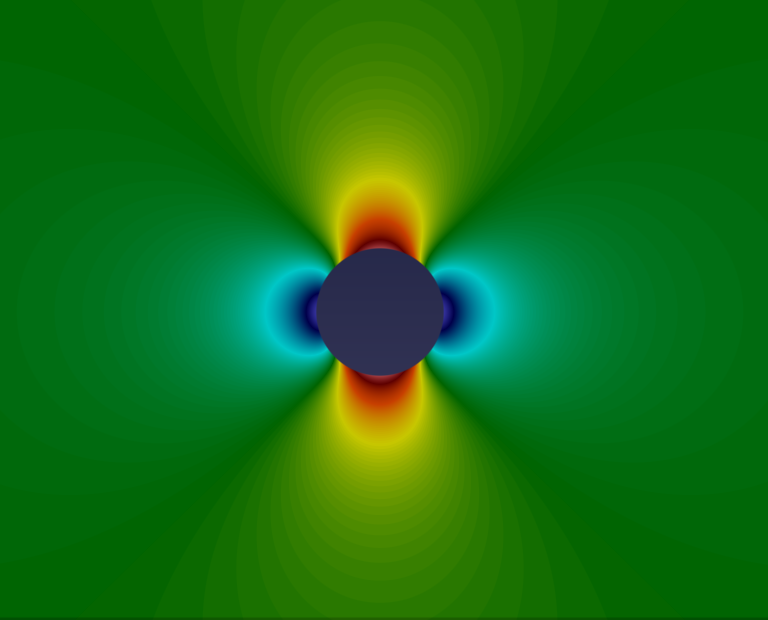
This background is drawn by a Shadertoy shader. Its source:

```glsl
// A round cylinder in a four-lobed field: blue lobes at the sides, red ones above and below.
// The field is an inverse-square cos(2a) term with a near-surface correction,
// cut into fine contour bands and coloured by a diverging rainbow ramp.

// Warm half of the ramp: green, yellow, orange, dark red, rose
vec3 warmRamp(float v) {
    vec3 c = mix(vec3(0.0, 0.39, 0.0), vec3(0.78, 0.78, 0.0), clamp(v / 0.208, 0.0, 1.0));
    c = mix(c, vec3(0.78, 0.25, 0.0), clamp((v - 0.208) / 0.197, 0.0, 1.0));
    c = mix(c, vec3(0.37, 0.0, 0.0), clamp((v - 0.405) / 0.295, 0.0, 1.0));
    return mix(c, vec3(0.65, 0.25, 0.27), clamp((v - 0.70) / 0.30, 0.0, 1.0));
}

// Cool half of the ramp: green, cyan, navy, violet blue
vec3 coolRamp(float v) {
    vec3 c = mix(vec3(0.0, 0.39, 0.0), vec3(0.0, 0.78, 0.78), clamp(v / 0.345, 0.0, 1.0));
    c = mix(c, vec3(0.0, 0.0, 0.29), clamp((v - 0.345) / 0.48, 0.0, 1.0));
    return mix(c, vec3(0.21, 0.20, 0.62), clamp((v - 0.825) / 0.175, 0.0, 1.0));
}

// Steps of unit height whose edges are one pixel wide
float softSteps(float s) {
    float w = clamp(fwidth(s), 0.001, 1.0);
    return floor(s) + clamp((fract(s) - 1.0) / w + 1.0, 0.0, 1.0);
}

void mainImage(out vec4 fragColor, in vec2 fragCoord) {
    float pixel = 1.0 / iResolution.y;
    vec2 p = (fragCoord - iResolution.xy * vec2(0.4948, 0.4968)) * pixel;
    float radius = 0.1028;
    float r = length(p);

    // Field strength: positive above and below, negative at the sides
    float q = radius * radius / max(r * r, radius * radius);
    float cos2a = (p.x * p.x - p.y * p.y) / max(r * r, 1e-6);
    float field = -q * cos2a - 0.6 * q * q * (1.0 - q);

    // Contour bands
    float band = (softSteps(field * 128.0) + 0.5) / 128.0;
    vec3 color = band > 0.0 ? warmRamp(band) : coolRamp(-band);

    // Cylinder with a faint vertical gradient
    vec3 slate = mix(vec3(0.19, 0.195, 0.325), vec3(0.15, 0.16, 0.29), p.y / radius * 0.5 + 0.5);
    color = mix(slate, color, smoothstep(-pixel, pixel, r - radius));

    // Thin shade along the lower border
    color *= mix(0.8, 1.0, smoothstep(0.002, 0.006, fragCoord.y * pixel));

    fragColor = vec4(color, 1.0);
}
```
